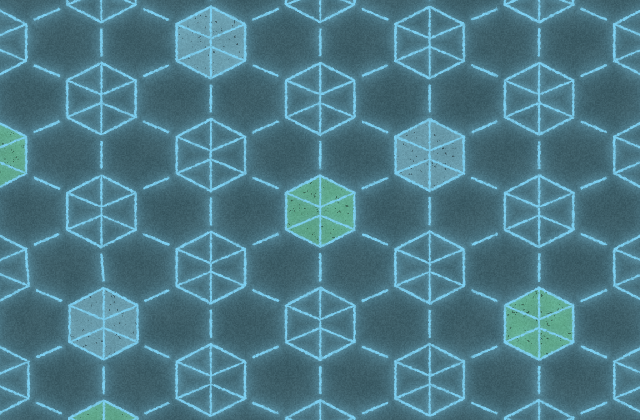
A Shadertoy shader for this pattern:

```glsl
float hash(vec2 p) {
    vec3 q = fract(vec3(p.xyx) * 0.1031);
    q += dot(q, q.yzx + 33.33);
    return fract((q.x + q.y) * q.z);
}

float noise(vec2 p) {
    vec2 i = floor(p), f = fract(p);
    f = f * f * (3.0 - 2.0 * f);
    return mix(mix(hash(i), hash(i + vec2(1, 0)), f.x),
               mix(hash(i + vec2(0, 1)), hash(i + vec2(1, 1)), f.x), f.y);
}

float segment(vec2 p, vec2 a, vec2 b) {
    vec2 ab = b - a;
    return length(p - a - ab * clamp(dot(p - a, ab) / dot(ab, ab), 0.0, 1.0));
}

// Nearest centre of the staggered lattice, as (column, half row)
vec2 nearestCell(vec2 p) {
    vec2 g = p / vec2(262.6, 135.0);
    vec2 a = floor(g + 0.5), b = floor(g) + 0.5;
    vec2 stretch = vec2(234.0, 135.0);
    return 2.0 * (length((g - a) * stretch) < length((g - b) * stretch) ? a : b);
}

void mainImage(out vec4 fragColor, in vec2 fragCoord) {
    // Canvas is 504 units high, measured down from the top
    float unit = 504.0 / iResolution.y;
    vec2 p = fragCoord * unit;
    p.y = 504.0 - p.y;

    // Slight drift of the lower left corner
    vec2 drifted = p;
    drifted.x -= 2.8 * smoothstep(210.0, 150.0, p.x) * smoothstep(300.0, 345.0, p.y);
    drifted -= vec2(253.0, 51.0);

    vec2 cell = nearestCell(drifted);
    vec2 q = abs(drifted - cell * vec2(131.3, 67.5));

    // Hexagon outline, spokes and connecting dashes in one folded quadrant
    float outline = min(segment(q, vec2(0, 43), vec2(41, 22)),
                        segment(q, vec2(41, 22), vec2(41, 0)));
    float spokes = min(segment(q, vec2(0), vec2(0, 43)),
                       segment(q, vec2(0, 5), vec2(41, 22)));
    float dashes = min(segment(q, vec2(0, 52), vec2(0, 83)),
                       segment(q, vec2(51.2, 27.6), vec2(80.1, 39.9)));
    float lines = min(min(outline, dashes), spokes + 0.2);
    float inside = max(q.x - 41.0, (q.y + 0.51 * q.x - 43.0) * 0.89);

    // Dark cloth with fine grain and soft mottling
    vec3 lineColor = vec3(0.49, 0.81, 0.94);
    float grain = noise(p * 0.75) + hash(floor(p / 1.5)) - 1.0;
    float mottle = noise(p * 0.045) - 0.5;
    vec3 color = vec3(0.235, 0.36, 0.397) + 0.02 * mottle;

    // Glow around the lines
    float glow = 0.44 * exp(-lines / 9.0) + 0.05 * smoothstep(6.0, -6.0, inside);
    color = mix(color, lineColor, glow * (0.9 + 0.3 * mottle));

    // Some hexagons filled, chosen by quadratic sequences over the columns
    float column = cell.x + 1.0;
    bool green = abs(mod(7.0 + column * (15.0 + 10.0 * column), 37.0) - cell.y) < 0.5;
    bool grey = abs(mod(5.0 + column * (17.0 * column - 22.0), 30.0) - cell.y) < 0.5;
    if (green || grey) {
        vec3 fill = green ? vec3(0.37, 0.65, 0.54) : vec3(0.41, 0.60, 0.66);
        fill = mix(fill, lineColor, 0.2 * exp(-lines / 4.0));
        float specks = smoothstep(0.72, 0.9, 0.6 * noise(p * 0.32) + 0.4 * noise(p * 0.8 + 40.0));
        fill *= 1.0 - 0.4 * specks + 0.08 * mottle;
        color = mix(color, fill, smoothstep(unit, -unit, inside));
    }
    color += 0.04 * grain * vec3(0.8, 1.0, 1.05);

    // Chalky strokes with ragged edges and worn spots
    float ragged = lines + 1.3 * (noise(p * 0.45) - 0.5) + 0.7 * (noise(p * 1.1) - 0.5);
    float stroke = smoothstep(1.4 + 0.7 * unit, 1.4 - 0.7 * unit, ragged);
    stroke *= 0.8 + 0.2 * smoothstep(0.15, 0.55, noise(p * 0.3 + 17.0));
    color = mix(color, lineColor + 0.02 * grain, stroke);

    fragColor = vec4(color, 1.0);
}
```
